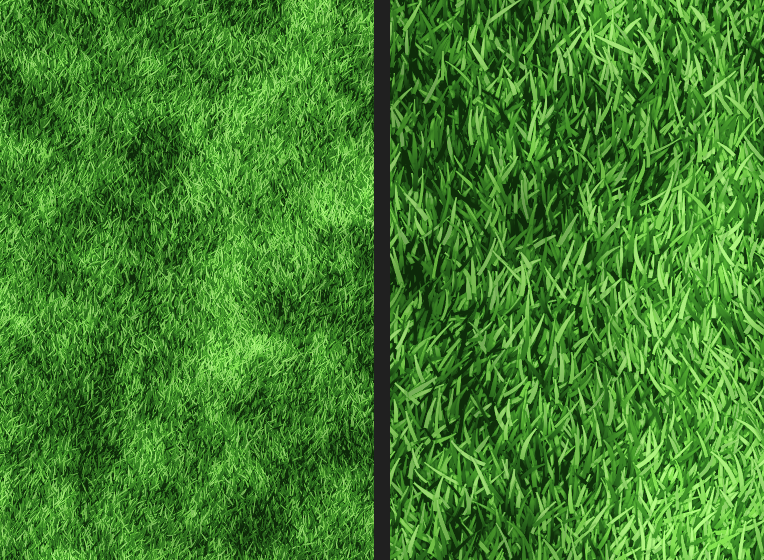
Left, the full canvas; right, a detail of the centre.
A WebGL 2 fragment shader for this texture:

```glsl
#version 300 es
precision highp float;

uniform vec2 u_resolution;
out vec4 fragColor;

// Sizes are fractions of the canvas height
const int LAYERS = 14;
const float CELL = 0.0128;
const float HALF_LENGTH_MIN = 0.0050;
const float HALF_LENGTH_MAX = 0.0126;
const float HALF_WIDTH_MIN = 0.0007;
const float HALF_WIDTH_MAX = 0.0014;
const float LEAN = 0.18;
const float LEAN_SPREAD = 1.20;
const float BEND = 0.14;
const float BASE_TONE = 0.69;
const float TONE_SPREAD = 1.60;
const float TIP_LIGHT = 0.34;
const float DEPTH_LIGHT = 0.45;
const float SHADOW = 0.27;
const float SHADOW_REACH = 0.0017;
const float PATCH_LIGHT = 1.45;
const float PATCH_GAIN = 0.55;

const vec3 DEEP = vec3(0.06, 0.19, 0.04);
const vec3 DARK = vec3(0.16, 0.40, 0.11);
const vec3 MID = vec3(0.22, 0.50, 0.14);
const vec3 LIGHT = vec3(0.29, 0.61, 0.17);
const vec3 VIVID = vec3(0.46, 0.79, 0.27);
const vec3 PALE = vec3(0.49, 0.71, 0.37);
const vec3 GLINT = vec3(0.62, 0.86, 0.45);

float hash(vec2 p) {
  return fract(sin(dot(p, vec2(127.1, 311.7))) * 43758.5453);
}

vec4 hash4(vec2 p) {
  return vec4(hash(p), hash(p + 5.3), hash(p + 11.9), hash(p + 23.7));
}

float noise(vec2 p) {
  vec2 i = floor(p), f = fract(p);
  f = f * f * (3.0 - 2.0 * f);
  return mix(mix(hash(i), hash(i + vec2(1, 0)), f.x),
             mix(hash(i + vec2(0, 1)), hash(i + vec2(1, 1)), f.x), f.y);
}

// Broad soft variation, centred on zero
float patches(vec2 p) {
  return 0.32 * noise(p * 4.5 + 3.1) + 0.36 * noise(p * 11.0 + 17.0)
       + 0.36 * noise(p * 26.0 + 41.0) - 0.52;
}

vec3 grassColor(float tone, float paleness) {
  vec3 c = mix(DEEP, DARK, smoothstep(0.02, 0.23, tone));
  c = mix(c, MID, smoothstep(0.23, 0.42, tone));
  c = mix(c, LIGHT, smoothstep(0.42, 0.64, tone));
  c = mix(c, mix(VIVID, PALE, paleness), smoothstep(0.64, 0.84, tone));
  return mix(c, GLINT, smoothstep(1.0, 1.4, tone));
}

// Signed distance to a tapered, bent blade; y runs from root to tip
float bladeDistance(vec2 q, float halfLength, float halfWidth, float bend) {
  float along = q.y / halfLength;
  float x = q.x - bend * halfLength * along * along;
  float taper = halfWidth * mix(1.0, 0.4, smoothstep(-0.2, 1.0, along));
  return max(abs(x) - taper, abs(q.y) - halfLength);
}

void main() {
  float pixel = 1.0 / u_resolution.y;
  vec2 p = gl_FragCoord.xy * pixel;
  float patchLevel = patches(p);
  float patchLean = 0.7 * (noise(p * 11.0 + 61.0) - 0.5);
  float tone = 0.12 + 0.15 * noise(p * 150.0);
  float paleness = 0.5;

  // Blades pile up from the ground to the top layer
  for (int layer = 0; layer < LAYERS; layer++) {
    float level = float(layer);
    float depth = DEPTH_LIGHT * (level / float(LAYERS) - 0.7);
    vec2 grid = p / CELL + level * vec2(17.37, 9.73);
    vec2 home = floor(grid);

    // Far rows first, so that near blades overlap them
    for (int row = 1; row >= -1; row--) {
      for (int column = -1; column <= 1; column++) {
        vec2 cell = home + vec2(column, row);
        vec4 place = hash4(cell + 0.31 * level);
        vec4 look = hash4(cell + 0.31 * level + 37.1);

        float angle = LEAN + patchLean + LEAN_SPREAD * (place.z + place.w - 1.0);
        float s = sin(angle), c = cos(angle);
        vec2 q = (grid - cell - place.xy) * CELL;
        q = vec2(c * q.x - s * q.y, s * q.x + c * q.y);

        float halfLength = mix(HALF_LENGTH_MIN, HALF_LENGTH_MAX, look.x);
        float halfWidth = mix(HALF_WIDTH_MIN, HALF_WIDTH_MAX, look.y);
        float bend = BEND * (2.0 * look.z - 1.0);
        float d = bladeDistance(q, halfLength, halfWidth, bend);
        float cover = clamp(0.5 - d / pixel, 0.0, 1.0);
        float shade = 1.0 - smoothstep(0.0, SHADOW_REACH, d);

        float bladeTone = BASE_TONE + TONE_SPREAD * (look.w - 0.5) + depth
                        + 0.5 * TIP_LIGHT * q.y / halfLength
                        + PATCH_LIGHT * patchLevel;
        tone *= 1.0 - SHADOW * shade;
        tone = mix(tone, clamp(bladeTone, 0.0, 1.4), cover);
        paleness = mix(paleness, fract(look.y * 7.0 + look.z), cover);
      }
    }
  }

  vec3 color = grassColor(tone, paleness) * (1.0 + PATCH_GAIN * patchLevel);
  fragColor = vec4(color, 1.0);
}
```
